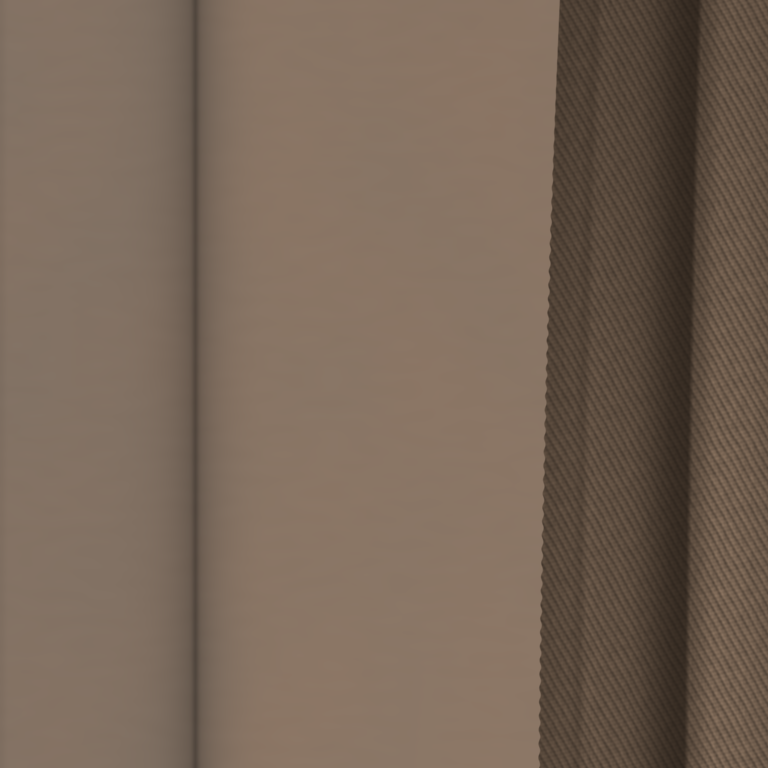
Give the GLSL for this texture, as a WebGL 2 fragment shader.

```glsl
#version 300 es
precision highp float;

#define SEAM_X 0.2545
#define TWILL_PITCH 0.0105
#define TWILL_SLANT 0.58
#define TWILL_DEPTH 0.15
#define THREAD_ROWS 190.0
#define YARN_GRAIN 0.10
#define WALL_MOTTLE 0.008

uniform vec2 u_resolution;
out vec4 fragColor;

const float TAU = 6.2831853;
const vec3 WALL_LEFT = vec3(0.515, 0.447, 0.391);
const vec3 WALL_RIGHT = vec3(0.540, 0.460, 0.395);
const vec3 CLOTH_LIGHT = vec3(0.465, 0.388, 0.322);
const vec3 CLOTH_DARK = vec3(0.170, 0.135, 0.105);

vec2 hashGradient(vec2 cell) {
    vec3 p = fract(cell.xyx * vec3(0.1031, 0.1030, 0.0973));
    p += dot(p, p.yzx + 33.33);
    float angle = TAU * fract((p.x + p.y) * p.z);
    return vec2(cos(angle), sin(angle));
}

float gradientNoise(vec2 p) {
    vec2 cell = floor(p), f = fract(p);
    vec2 w = f * f * f * (f * (f * 6.0 - 15.0) + 10.0);
    float a = dot(hashGradient(cell), f);
    float b = dot(hashGradient(cell + vec2(1, 0)), f - vec2(1, 0));
    float c = dot(hashGradient(cell + vec2(0, 1)), f - vec2(0, 1));
    float d = dot(hashGradient(cell + vec2(1, 1)), f - vec2(1, 1));
    return mix(mix(a, b, w.x), mix(c, d, w.x), w.y);
}

// Smooth panel with a soft vertical seam
vec3 wallColor(vec2 uv) {
    float d = uv.x - SEAM_X;
    vec3 color = mix(WALL_LEFT, WALL_RIGHT, smoothstep(-0.02, 0.09, d));
    color *= 1.0 + 0.025 * (0.5 - uv.y) * smoothstep(0.2, 0.6, uv.x);
    float falloff = d < 0.0 ? 0.032 : 0.024;
    float shade = 0.25 * exp(-abs(d) / falloff);
    float crease = 0.13 * exp(-pow(d / 0.0045, 2.0));
    color *= 1.0 - shade - crease;
    color *= 1.0 - 0.04 * smoothstep(0.012, 0.0, uv.x);
    float mottle = gradientNoise(uv * vec2(7.0, 5.0));
    color += WALL_MOTTLE * mottle * vec3(1.3, 0.2, -0.3);
    return color + 0.006 * gradientNoise(uv * vec2(22.0, 60.0));
}

// Brightness of the folds, from the hem to the right border
float foldLight(vec2 uv, float hem, float crease, float valley) {
    float strip = mix(0.50, 0.59, smoothstep(hem, crease, uv.x));
    strip -= 0.10 * exp(-pow((uv.x - crease + 0.006) / 0.008, 2.0));
    float across = (uv.x - crease) / (valley - crease);
    float middle = mix(0.66, 0.60, smoothstep(0.0, 0.45, across));
    middle = mix(middle, 0.13, smoothstep(0.36, 0.94, across));
    float beyond = uv.x - valley;
    float front = mix(0.56, 0.87, smoothstep(0.0, 0.035, beyond));
    front -= 0.12 * smoothstep(0.055, 0.11, beyond);
    float light = mix(strip, middle, smoothstep(-0.005, 0.006, uv.x - crease));
    light = mix(light, front, smoothstep(-0.004, 0.004, beyond));
    return light * mix(1.06, 0.84, smoothstep(0.25, 1.0, uv.y));
}

// Slanted ribs, cross threads and yarn grain, centred on zero
float twillWeave(vec2 uv, float pixel) {
    float wobble = 0.18 * gradientNoise(uv * vec2(30.0, 18.0));
    float phase = (uv.x + TWILL_SLANT * uv.y) / TWILL_PITCH + wobble;
    float rib = sin(TAU * phase);
    rib = 0.8 * rib + 0.2 * sin(2.0 * TAU * phase + 0.7);
    float thread = sin(TAU * (uv.y - 0.25 * uv.x) * THREAD_ROWS);
    thread *= smoothstep(0.5, 0.2, pixel * THREAD_ROWS);
    float grain = gradientNoise(uv * vec2(260.0, 150.0));
    float slub = gradientNoise(uv * vec2(75.0, 55.0));
    return TWILL_DEPTH * rib + 0.035 * thread + YARN_GRAIN * (grain + 0.7 * slub);
}

vec3 clothColor(vec2 uv, float hem, float pixel) {
    float crease = 0.758 + 0.006 * uv.y + 0.018 * uv.y * uv.y;
    float valley = 0.894 + 0.007 * uv.y + 0.011 * uv.y * uv.y;
    float light = foldLight(uv, hem, crease, valley);
    vec3 color = mix(CLOTH_DARK, CLOTH_LIGHT, light);
    float weave = twillWeave(uv, pixel) * mix(0.55, 1.1, light);
    return color * (1.0 + weave);
}

void main() {
    vec2 uv = gl_FragCoord.xy / u_resolution;
    float pixel = 1.0 / min(u_resolution.x, u_resolution.y);

    // Curved hem with small teeth where the ribs end
    float hem = 0.702 + 0.010 * uv.y + 0.017 * uv.y * uv.y;
    float teeth = sin(TAU * TWILL_SLANT * uv.y / TWILL_PITCH);
    hem += 0.0011 * teeth * smoothstep(1.0, 0.6, uv.y);
    float cover = smoothstep(-pixel, pixel, uv.x - hem);

    vec3 color = mix(wallColor(uv), clothColor(uv, hem, pixel), cover);
    fragColor = vec4(color, 1.0);
}
```
